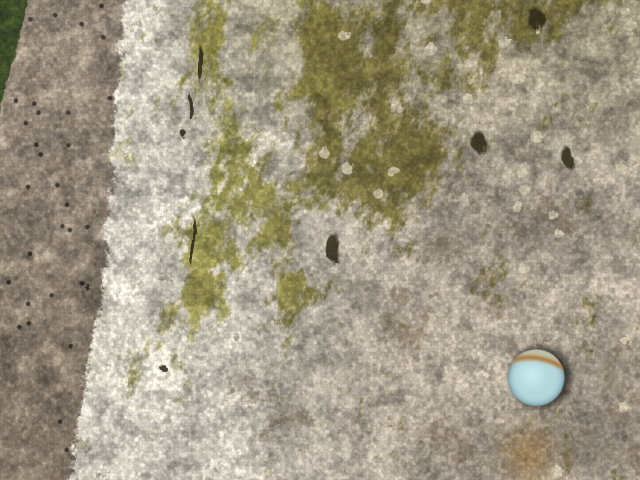
Give the GLSL for this texture, as a WebGL 2 fragment shader.

```glsl
#version 300 es
precision highp float;
// A weathered pale rock face beside bare earth, with moss, brown stains, pits
// and chips, and a glossy blue ball resting at the lower right.
// Soft patches are summed, then broken up by octaves of blended cellular noise.

#define MOSS_AMOUNT 0.78
#define MOSS_BREAKUP 2.1
#define STAIN_BREAKUP 1.9
#define ROCK_CONTRAST 1.0
#define GRAIN 0.24
#define CHIP_SCALE 27.0
#define BALL_CENTRE vec2(1.117, 0.213)
#define BALL_RADIUS 0.059

uniform vec2 u_resolution;
out vec4 fragColor;

// Each patch: centre x, centre y, radius x, radius y.
const vec4 MOSS[10] = vec4[10](
  vec4(0.78, 0.76, 0.19, 0.15), vec4(0.80, 0.62, 0.12, 0.09),
  vec4(0.67, 0.89, 0.09, 0.11), vec4(0.52, 0.59, 0.10, 0.13),
  vec4(0.42, 0.44, 0.055, 0.16), vec4(1.08, 0.97, 0.26, 0.09),
  vec4(0.60, 0.40, 0.035, 0.10), vec4(0.275, 0.225, 0.035, 0.06),
  vec4(0.73, 0.17, 0.05, 0.05), vec4(0.45, 0.88, 0.06, 0.14));
const vec4 STAINS[10] = vec4[10](
  vec4(0.85, 0.34, 0.07, 0.09), vec4(0.92, 0.50, 0.08, 0.05),
  vec4(0.59, 0.14, 0.07, 0.09), vec4(0.96, 0.08, 0.11, 0.06),
  vec4(1.28, 0.22, 0.09, 0.12), vec4(1.15, 0.54, 0.12, 0.07),
  vec4(1.21, 0.05, 0.15, 0.08), vec4(0.34, 0.44, 0.025, 0.06),
  vec4(0.50, 0.21, 0.04, 0.03), vec4(1.05, 0.38, 0.07, 0.05));
const vec4 PITS[10] = vec4[10](
  vec4(0.690, 0.485, 0.014, 0.031), vec4(0.993, 0.705, 0.017, 0.025),
  vec4(1.180, 0.670, 0.012, 0.028), vec4(1.115, 0.960, 0.018, 0.026),
  vec4(0.380, 0.721, 0.009, 0.008), vec4(0.348, 0.235, 0.009, 0.007),
  vec4(0.413, 0.865, 0.005, 0.042), vec4(0.396, 0.775, 0.005, 0.030),
  vec4(0.405, 0.500, 0.004, 0.050), vec4(0.186, 0.397, 0.006, 0.006));

vec3 hash3(vec2 p) {
  vec3 q = fract(vec3(p.xyx) * vec3(0.1031, 0.1030, 0.0973));
  q += dot(q, q.yxz + 33.33);
  return fract((q.xxy + q.yzz) * q.zyx);
}

// Cellular noise: x = blended cell value, y = nearest distance, z = nearest id.
vec3 cells(vec2 p) {
  vec2 base = floor(p);
  float sum = 0.0, weight = 0.0, nearest = 9.0, id = 0.0;
  for (int j = -1; j <= 1; j++)
    for (int i = -1; i <= 1; i++) {
      vec2 cell = base + vec2(i, j);
      vec3 h = hash3(cell + 71.0);
      vec2 d = cell + 0.15 + 0.7 * h.xy - p;
      float d2 = dot(d, d), w = exp(-7.0 * d2);
      sum += w * h.z;
      weight += w;
      if (d2 < nearest) { nearest = d2; id = h.z; }
    }
  return vec3(sum / weight, sqrt(nearest), id);
}

float layers(vec2 p) {
  float sum = 0.0, amp = 0.36;
  for (int i = 0; i < 5; i++) {
    sum += amp * cells(p).x;
    p = mat2(1.6, 1.2, -1.2, 1.6) * p + 13.7;
    amp *= 0.72;
  }
  return sum / 1.037;
}

float patches(vec2 p, vec4 list[10]) {
  float sum = 0.0;
  for (int i = 0; i < 10; i++) {
    vec2 d = (p - list[i].xy) / list[i].zw;
    sum += exp(-dot(d, d));
  }
  return sum;
}

vec3 earth(vec2 p, float fine, float edgeGap) {
  vec3 c = mix(vec3(0.53, 0.48, 0.42), vec3(0.59, 0.54, 0.48), smoothstep(0.1, 0.8, p.y));
  c *= 1.0 + 0.9 * (fine - 0.5) - 0.13 * exp(-abs(edgeGap) * 40.0);
  vec3 pebble = cells(p * 45.0);
  c *= 1.0 - 0.55 * step(0.94, pebble.z) * smoothstep(0.3, 0.12, pebble.y);
  // Dark plants in the top corner.
  float corner = smoothstep(-0.01, 0.01, p.y - 0.78 - 3.7 * p.x + 0.08 * (fine - 0.5));
  return mix(c, mix(vec3(0.10, 0.13, 0.11), vec3(0.34, 0.42, 0.20), fine), corner);
}

vec3 rock(vec2 p, float coarse, float fine) {
  // Pale on the left, tan on the right, greener above.
  vec3 c = mix(vec3(0.81, 0.79, 0.74), vec3(0.68, 0.64, 0.58), smoothstep(0.3, 0.95, p.x));
  c = mix(c, vec3(0.60, 0.57, 0.47), 0.75 * smoothstep(0.55, 1.0, p.y) * smoothstep(0.25, 0.6, p.x));
  c *= 1.0 + ROCK_CONTRAST * (0.45 * (coarse - 0.5) + 0.75 * (fine - 0.5));
  // Brown stains, with one rusty patch.
  float stain = smoothstep(0.3, 0.85, 0.65 * patches(p, STAINS) + STAIN_BREAKUP * (fine - 0.5));
  c = mix(c, vec3(0.45, 0.40, 0.34) * (0.7 + 0.6 * coarse), 0.72 * stain);
  vec2 rust = (p - vec2(1.10, 0.05)) / vec2(0.05, 0.06);
  c = mix(c, vec3(0.60, 0.46, 0.26), 0.6 * exp(-dot(rust, rust)));
  // Moss in slanted streaks, brighter on the left.
  float streak = layers(vec2(p.x - 0.25 * p.y, 0.65 * p.y) * 17.0 + 5.0);
  float cover = MOSS_AMOUNT * patches(p, MOSS) + MOSS_BREAKUP * (streak - 0.5);
  vec3 green = mix(vec3(0.51, 0.49, 0.23), vec3(0.40, 0.37, 0.18), smoothstep(0.45, 0.8, p.x));
  green *= 0.65 + 0.75 * fine;
  c = mix(c, green, 0.85 * smoothstep(0.28, 0.85, cover));
  // Pale chips, mostly upper right.
  vec3 chip = cells(p * CHIP_SCALE + 0.5 * fine);
  float region = smoothstep(0.75, 1.2, p.x) * smoothstep(0.15, 0.8, p.y);
  float chipMask = step(0.97 - 0.10 * region, chip.z) * smoothstep(0.34, 0.25, chip.y + 0.5 * (fine - 0.5));
  c = mix(c, vec3(0.80, 0.76, 0.66), 0.8 * chipMask * smoothstep(0.4, 0.7, p.x));
  return c;
}

vec3 ball(vec2 q) {
  float height = sqrt(max(0.0, 1.0 - dot(q, q)));
  vec3 c = mix(vec3(0.43, 0.58, 0.61), vec3(0.70, 0.84, 0.86), smoothstep(0.0, 0.75, height));
  float band = q.y - 0.70 + 0.12 * q.x + 0.25 * q.x * q.x;
  c = mix(c, vec3(0.78, 0.76, 0.66), 0.8 * smoothstep(-0.25, 0.05, band));
  c = mix(c, vec3(0.66, 0.47, 0.24), 0.9 * exp(-band * band * 90.0));
  vec2 glint = q - vec2(-0.15, 0.1);
  return c + 0.08 * exp(-dot(glint, glint) * 6.0);
}

void main() {
  vec2 p = gl_FragCoord.xy / u_resolution.y;
  p.x += 0.5 * (4.0 / 3.0 - u_resolution.x / u_resolution.y);
  float pixel = 1.0 / u_resolution.y;
  float coarse = layers(p * 7.0), fine = layers(p * 26.0 + 9.0);
  vec3 grain = cells(p * 135.0);

  // Rock edge against the earth.
  float gap = p.x - (0.155 + 0.118 * p.y + 0.008 * sin(p.y * 7.0 - 1.5)) + 0.04 * (fine - 0.5);
  vec3 color = mix(earth(p, fine, gap), rock(p, coarse, fine), smoothstep(-0.004 - pixel, 0.004 + pixel, gap));
  color *= 1.0 + GRAIN * (grain.x - 0.5) + 0.12 * (0.4 - grain.y);

  // Pits and cracks with ragged rims.
  float pit = patches(p + 0.03 * (vec2(coarse, fine) - 0.5), PITS);
  color = mix(color, vec3(0.17, 0.15, 0.08), 0.85 * smoothstep(0.25, 0.6, pit + 0.5 * (fine - 0.5)));

  // Ball and its contact shadow.
  vec2 q = (p - BALL_CENTRE) / BALL_RADIUS;
  color *= 1.0 - 0.6 * smoothstep(1.3, 0.85, length(q - vec2(0.17, 0.03)));
  color = mix(color, ball(q), smoothstep(pixel, -pixel, (length(q) - 1.0) * BALL_RADIUS));
  fragColor = vec4(clamp(color, 0.0, 1.0), 1.0);
}
```
